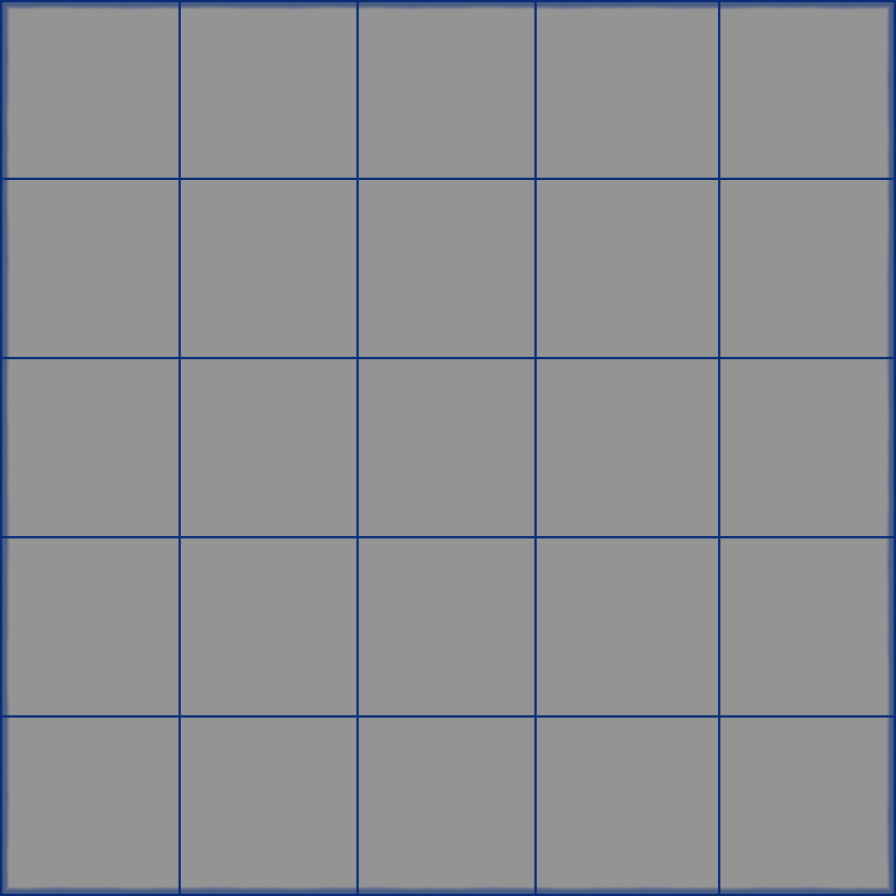
Reproduce this pattern procedurally as a Shadertoy shader.

```glsl
// A flat grey sheet ruled into five by five squares with thin navy lines.
// Line distances come from a loop over slightly uneven rulings; a soft blue
// stain, its width varied by layered sines, runs along the outer border.

const int   CELLS       = 5;
const vec3  SHEET       = vec3(0.58);
const vec3  INK         = vec3(0.035, 0.175, 0.465);
const float LINE_WIDTH  = 0.0026;
const float EDGE_INSET  = 0.0013;            // centre of the outermost lines
const vec2  PITCH       = vec2(0.1986, 0.2); // column and row spacing
const vec2  ORIGIN      = vec2(0.0019, 0.0004);
const float LAST_SHIFT  = 0.0064;            // extra width of the fourth column
const float STAIN_INNER = 0.0055;            // where the stain starts to fade
const float STAIN_OUTER = 0.0115;            // where the stain is gone
const float STAIN_INK   = 0.52;
const float STAIN_WEAR  = 0.0006;

// Fraction of a pixel of size px covered by a line at distance d.
float lineCoverage(float d, float px) {
    float halfWidth = 0.5 * LINE_WIDTH;
    float covered = min(d + 0.5 * px, halfWidth) - max(d - 0.5 * px, -halfWidth);
    return clamp(covered / px, 0.0, 1.0);
}

// Distance to the nearest vertical (x) and horizontal (y) ruling.
vec2 rulingDistance(vec2 uv) {
    vec2 nearest = vec2(1.0);
    for (int i = 0; i <= CELLS; i++) {
        vec2 ruling = ORIGIN + PITCH * float(i);
        ruling.x += LAST_SHIFT * step(float(CELLS) - 1.5, float(i));
        if (i == 0) ruling = vec2(EDGE_INSET);
        if (i == CELLS) ruling = vec2(1.0 - EDGE_INSET);
        nearest = min(nearest, abs(uv - ruling));
    }
    return nearest;
}

// Slow, irregular variation along the border.
float wear(vec2 uv) {
    float along = uv.x * 1.7 + uv.y;
    return 0.5 * sin(along * 23.0 + 1.3)
         + 0.3 * sin(along * 61.0 + 4.1)
         + 0.2 * sin(along * 137.0);
}

void mainImage(out vec4 fragColor, in vec2 fragCoord) {
    vec2 uv = fragCoord / iResolution.xy;
    vec2 px = 1.0 / iResolution.xy;

    // Border stain
    vec2 toEdge = min(uv, 1.0 - uv);
    float border = min(toEdge.x, toEdge.y) + STAIN_WEAR * wear(uv);
    float stain = STAIN_INK * (1.0 - smoothstep(STAIN_INNER, STAIN_OUTER, border));
    vec3 color = mix(SHEET, INK, stain);

    // Ruled lines
    vec2 d = rulingDistance(uv);
    float ink = max(lineCoverage(d.x, px.x), lineCoverage(d.y, px.y));
    color = mix(color, INK, ink);

    fragColor = vec4(color, 1.0);
}
```
